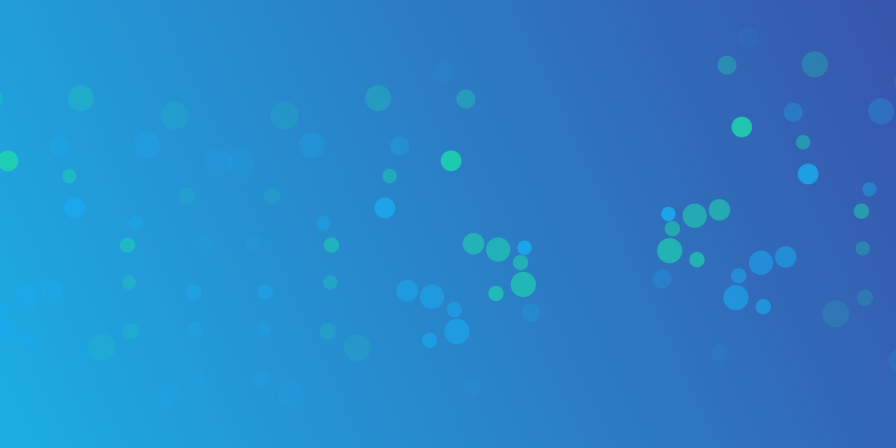
Write a Shadertoy shader that draws this background.

```glsl
// Blue diagonal gradient with mirrored clusters of translucent green and blue dots.

const vec3 SKY   = vec3(0.11, 0.68, 0.89);
const vec3 NAVY  = vec3(0.217, 0.333, 0.675);
const vec3 GREEN = vec3(0.11, 0.84, 0.68);
const vec3 BLUE  = vec3(0.10, 0.66, 0.93);

// One motif, in units of canvas height: centre and radius
const int DOT_COUNT = 15;
const vec3 DOTS[DOT_COUNT] = vec3[DOT_COUNT](
    vec3(1.040, 0.779, 0.021), vec3(1.007, 0.641, 0.023), vec3(1.057, 0.456, 0.024),
    vec3(1.112, 0.443, 0.027), vec3(1.162, 0.414, 0.017), vec3(1.168, 0.365, 0.028),
    vec3(1.107, 0.345, 0.017), vec3(0.870, 0.607, 0.016), vec3(0.844, 0.781, 0.029),
    vec3(0.740, 0.453, 0.017), vec3(0.737, 0.370, 0.016), vec3(0.732, 0.260, 0.018),
    vec3(0.797, 0.224, 0.030), vec3(0.635, 0.742, 0.031), vec3(0.607, 0.563, 0.018));
const float OPACITY[DOT_COUNT] = float[DOT_COUNT](
    0.35, 0.85, 0.58, 0.58, 0.55, 0.65, 0.65, 0.45, 0.28, 0.50, 0.30, 0.20, 0.15, 0.15, 0.15);

// Single blue accents: centre, radius, opacity
const int ACCENT_COUNT = 4;
const vec4 ACCENTS[ACCENT_COUNT] = vec4[ACCENT_COUNT](
    vec4(1.171, 0.447, 0.016, 0.90), vec4(1.185, 0.302, 0.021, 0.25),
    vec4(0.992, 0.839, 0.023, 0.08), vec4(1.055, 0.138, 0.020, 0.10));

// Each green dot has a blue companion at this offset
const vec2 COMPANION_OFFSET = vec2(-0.148, -0.105);

// Antialiased disc coverage
float disc(vec2 p, vec2 centre, float radius, float pixel) {
    return 1.0 - smoothstep(-pixel, pixel, length(p - centre) - radius);
}

vec3 background(vec2 p, float aspect) {
    vec2 direction = vec2(0.9, 0.42);
    float t = dot(p, direction) / dot(vec2(aspect, 1.0), direction);
    return mix(SKY, NAVY, clamp(t, 0.0, 1.0));
}

// Blends one complete motif over a colour
vec3 drawMotif(vec3 color, vec2 p, float pixel) {
    for (int i = 0; i < DOT_COUNT; i++) {
        vec3 dotShape = DOTS[i];
        float blueCover = disc(p, dotShape.xy + COMPANION_OFFSET, dotShape.z, pixel);
        float greenCover = disc(p, dotShape.xy, dotShape.z, pixel);
        color = mix(color, BLUE, OPACITY[i] * blueCover);
        color = mix(color, GREEN, OPACITY[i] * greenCover);
    }
    for (int i = 0; i < ACCENT_COUNT; i++) {
        vec4 accent = ACCENTS[i];
        color = mix(color, BLUE, accent.w * disc(p, accent.xy, accent.z, pixel));
    }
    return color;
}

void mainImage(out vec4 fragColor, in vec2 fragCoord) {
    vec2 p = fragCoord / iResolution.y;
    float pixel = 0.75 / iResolution.y;
    vec3 color = background(p, iResolution.x / iResolution.y);

    // Centre motif, its left reflection, and a raised right reflection
    color = drawMotif(color, p, pixel);
    color = drawMotif(color, vec2(1.0247 - p.x, p.y), pixel);
    color = drawMotif(color, vec2(2.6628 - p.x, p.y - 0.0755), pixel);

    fragColor = vec4(color, 1.0);
}
```
